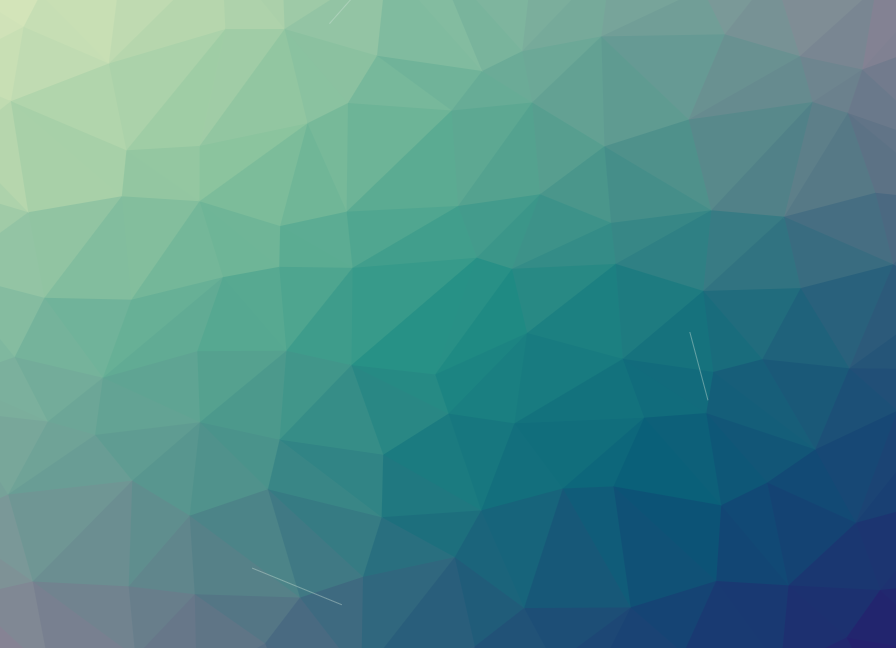
This background is drawn by a Shadertoy shader. Its source:

```glsl
// Low-poly backdrop: a jittered grid is split into flat triangles.
// Each triangle takes its colour at its middle, from one palette read
// along both axes and averaged, running from pale lime to deep indigo.

#define GRID vec2(10.7, 8.5)       // cells across and up the canvas
#define ANCHOR vec2(0.508, 0.572)  // canvas position of grid node (0, 0)
#define JITTER 0.34                // node displacement, below 0.5
#define SEED 3.7
#define RED_LIFT 0.035             // warms areas where the axes disagree
#define GLINT_WIDTH 0.0016         // hairline width, in canvas heights
#define GLINT_ALPHA 0.42

const vec3 LIME   = vec3(0.84, 0.90, 0.73);
const vec3 SAGE   = vec3(0.55, 0.77, 0.62);
const vec3 TEAL   = vec3(0.13, 0.56, 0.52);
const vec3 OCEAN  = vec3(0.03, 0.36, 0.47);
const vec3 INDIGO = vec3(0.14, 0.13, 0.43);

vec2 hash22(vec2 p) {
    vec2 q = vec2(dot(p, vec2(127.1, 311.7)), dot(p, vec2(269.5, 183.3)));
    return fract(sin(q + SEED) * 43758.5);
}

float cross2(vec2 a, vec2 b) { return a.x * b.y - a.y * b.x; }

vec2 node(vec2 id) { return id + JITTER * (2.0 * hash22(id) - 1.0); }

// Five evenly spaced colour stops
vec3 palette(float t) {
    t = 4.0 * clamp(t, 0.0, 1.0);
    vec3 c = mix(LIME, SAGE, min(t, 1.0));
    c = mix(c, TEAL, clamp(t - 1.0, 0.0, 1.0));
    c = mix(c, OCEAN, clamp(t - 2.0, 0.0, 1.0));
    return mix(c, INDIGO, clamp(t - 3.0, 0.0, 1.0));
}

vec3 backdrop(vec2 uv) {
    uv = clamp(uv, 0.0, 1.0);
    vec3 c = 0.5 * (palette(uv.x) + palette(1.0 - uv.y));
    c.r += RED_LIFT * abs(uv.x + uv.y - 1.0);
    return c;
}

// Distance to the left of the directed edge a-b
float edgeSide(vec2 p, vec2 a, vec2 b) {
    return cross2(b - a, p - a) / length(b - a);
}

// Colour and coverage of one counter-clockwise triangle
vec4 facet(vec2 p, vec2 a, vec2 b, vec2 c, float px) {
    float d = min(edgeSide(p, a, b), min(edgeSide(p, b, c), edgeSide(p, c, a)));
    float cover = clamp(d / px + 0.5, 0.0, 1.0);
    vec2 middle = (a + b + c) / 3.0;
    return cover * vec4(backdrop(middle / GRID + ANCHOR), 1.0);
}

float doubleArea(vec2 a, vec2 b, vec2 c) { return cross2(b - a, c - a); }

// Quad cut along the diagonal that gives the fuller triangles
vec4 cell(vec2 p, vec2 id, float px) {
    vec2 a = node(id);
    vec2 b = node(id + vec2(1.0, 0.0));
    vec2 c = node(id + vec2(1.0, 1.0));
    vec2 d = node(id + vec2(0.0, 1.0));
    float splitAC = min(doubleArea(a, b, c), doubleArea(a, c, d));
    float splitBD = min(doubleArea(a, b, d), doubleArea(b, c, d));
    if (splitAC > splitBD) return facet(p, a, b, c, px) + facet(p, a, c, d, px);
    return facet(p, a, b, d, px) + facet(p, b, c, d, px);
}

// Antialiased hairline between two canvas positions
float glint(vec2 uv, vec2 a, vec2 b) {
    vec2 aspect = vec2(iResolution.x / iResolution.y, 1.0);
    vec2 pa = (uv - a) * aspect;
    vec2 ba = (b - a) * aspect;
    float d = length(pa - ba * clamp(dot(pa, ba) / dot(ba, ba), 0.0, 1.0));
    float px = 1.0 / iResolution.y;
    return clamp((0.5 * GLINT_WIDTH - d) / px + 0.5, 0.0, 1.0);
}

void mainImage(out vec4 fragColor, in vec2 fragCoord) {
    vec2 uv = fragCoord / iResolution.xy;
    vec2 p = (uv - ANCHOR) * GRID;
    float px = GRID.y / iResolution.y;

    // Triangles from the neighbouring cells, blended at shared edges
    vec4 sum = vec4(0.0);
    for (int y = -1; y <= 1; y++)
        for (int x = -1; x <= 1; x++)
            sum += cell(p, floor(p) + vec2(float(x), float(y)), px);
    vec3 col = sum.rgb / max(sum.a, 0.0001);

    // Three pale hairlines
    float hairline = glint(uv, vec2(0.770, 0.487), vec2(0.790, 0.383));
    hairline = max(hairline, glint(uv, vec2(0.282, 0.123), vec2(0.381, 0.067)));
    hairline = max(hairline, glint(uv, vec2(0.368, 0.964), vec2(0.391, 1.0)));
    col = mix(col, vec3(0.80, 0.88, 0.84), GLINT_ALPHA * hairline);

    fragColor = vec4(col, 1.0);
}
```
